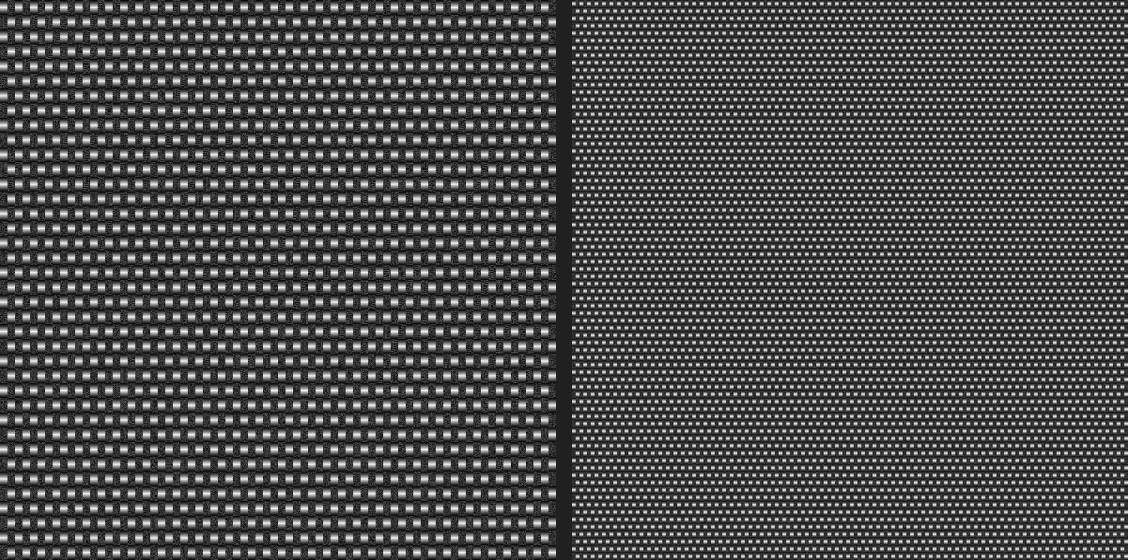
Left, the tile; right, the same tile 2 across and 2 down.
Reproduce this pattern procedurally as a Shadertoy shader.

```glsl
// Woven checker of glossy strands and grainy dark gaps, in staggered rows.
// Each strand is a vertical light falloff; each gap is fine sine-hash grain.
// Whole repeats and a whole grain grid make the canvas tile.

const vec2 REPEATS = vec2(37.0, 38.0);       // column pairs across, rows down
const vec2 GRAIN_GRID = vec2(508.0, 512.0);  // grains per canvas
const float STRAND_SHADE = 0.015;            // strand level at its ends
const float STRAND_SHINE = 0.94;             // added light at the middle
const float SHINE_FALLOFF = 1.3;
const float GAP_LEVEL = 0.192;
const float GAP_GRAIN = 0.15;                // largest grain deviation

float hash(vec2 p) {
    return fract(sin(dot(p, vec2(127.1, 311.7))) * 43758.5453);
}

// Square wave: +1 in even cells, -1 in odd ones, softened over one pixel.
vec2 alternate(vec2 cell, vec2 pixel) {
    vec2 edgeDistance = 0.5 - abs(fract(cell) - 0.5);
    vec2 parity = 1.0 - 2.0 * mod(floor(cell), 2.0);
    return parity * clamp(2.0 * edgeDistance / pixel, 0.0, 1.0);
}

// Light across a strand: bright along the middle, black at both ends.
float strandLight(float y) {
    float fromMiddle = abs(2.0 * fract(y) - 1.0);
    return STRAND_SHADE + STRAND_SHINE * pow(1.0 - fromMiddle, SHINE_FALLOFF);
}

// Two hashes added give a triangular spread of grain.
float gapGrain(vec2 uv) {
    vec2 grain = mod(floor(uv * GRAIN_GRID), GRAIN_GRID);
    float spread = hash(grain) + hash(grain + 57.3) - 1.0;
    return GAP_LEVEL + GAP_GRAIN * spread;
}

void mainImage(out vec4 fragColor, in vec2 fragCoord) {
    vec2 uv = fragCoord / iResolution.xy;
    vec2 cellCount = REPEATS * vec2(2.0, 1.0);
    vec2 cell = uv * cellCount;

    // Strands and gaps swap sides on every row.
    vec2 wave = alternate(cell, cellCount / iResolution.xy);
    float strandMask = 0.5 - 0.5 * wave.x * wave.y;

    float level = mix(gapGrain(uv), strandLight(cell.y), strandMask);
    fragColor = vec4(vec3(level), 1.0);
}
```
